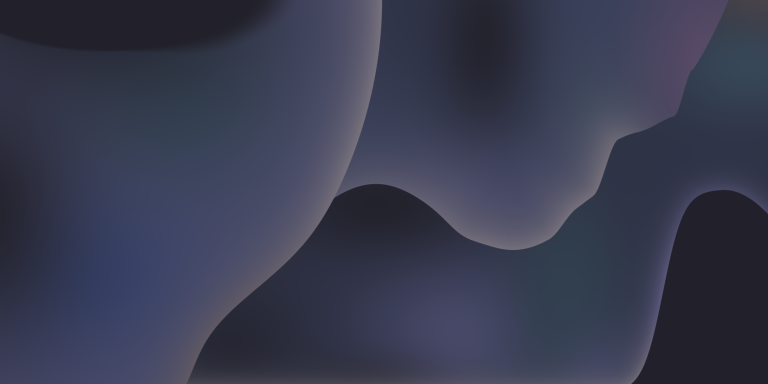
A Shadertoy shader for this background:

```glsl
const vec3 INK    = vec3(0.132, 0.130, 0.168);
const vec3 NAVY   = vec3(0.180, 0.195, 0.270);
const vec3 SLATE  = vec3(0.225, 0.250, 0.350);
const vec3 INDIGO = vec3(0.285, 0.290, 0.415);
const vec3 BLUE   = vec3(0.205, 0.255, 0.415);
const vec3 TEAL   = vec3(0.190, 0.250, 0.305);
const vec3 PLUM   = vec3(0.335, 0.280, 0.395);
const vec3 HAZE   = vec3(0.500, 0.470, 0.500);
const vec3 DUSK   = vec3(0.390, 0.360, 0.385);
const vec3 LILAC  = vec3(0.420, 0.400, 0.560);

const int LEFT_FOLD = 0;
const int MIDDLE_FOLD = 1;
const int RIGHT_HILL = 2;
const int SEGMENTS = 40;
const float SEARCH_REACH = 0.16;
const float LEFT_GLOW = 0.060;
const float MIDDLE_GLOW = 0.065;
const float HILL_GLOW = 0.032;

float bell(float x, float center, float width) {
    float t = (x - center) / width;
    return exp(-t * t);
}

// Each outline is a graph; the left fold is a graph over the vertical axis
float outline(int shape, float t) {
    if (shape == LEFT_FOLD)
        return 0.995 - 0.466 * (1.0 - t) * (1.0 - t) - 0.094 * bell(t, 0.145, 0.165);
    if (shape == RIGHT_HILL) {
        float fall = max(t - 1.88, 0.0);
        return 0.507 - 0.53 / (1.0 + exp((t - 1.727) / 0.027)) - 4.5 * fall * fall;
    }
    float phase = min((t - 0.979) * 8.8, 6.2832);
    float rise = max(t - 1.805, 0.0);
    return 0.435 + 0.086 * cos(phase) - 0.014 * bell(t, 1.2, 0.05)
        + 0.032 * smoothstep(1.43, 1.50, t)
        + 0.106 * smoothstep(1.545, 1.61, t)
        + 0.040 * smoothstep(1.66, 1.77, t)
        + 0.120 * smoothstep(1.755, 1.805, t)
        + rise * (1.5 + 5.0 * rise);
}

float segmentDistance(vec2 p, vec2 a, vec2 b) {
    vec2 ab = b - a;
    return length(p - a - ab * clamp(dot(p - a, ab) / dot(ab, ab), 0.0, 1.0));
}

// Signed distance to an outline, positive above it
float outlineDistance(int shape, vec2 p) {
    float nearest = 10.0;
    float start = p.x - SEARCH_REACH;
    vec2 a = vec2(start, outline(shape, start));
    for (int i = 1; i <= SEGMENTS; i++) {
        float t = start + 2.0 * SEARCH_REACH * float(i) / float(SEGMENTS);
        vec2 b = vec2(t, outline(shape, t));
        nearest = min(nearest, segmentDistance(p, a, b));
        a = b;
    }
    return p.y > outline(shape, p.x) ? nearest : -nearest;
}

// Blends a soft elliptical cloud of colour into the base
vec3 tint(vec3 base, vec2 p, vec2 center, vec2 radius, vec3 color, float amount) {
    vec2 q = (p - center) / radius;
    return mix(base, color, amount * exp(-dot(q, q)));
}

vec3 backdrop(vec2 p, float hillDistance) {
    vec3 c = NAVY;
    c = tint(c, p, vec2(1.20, 0.13), vec2(0.25, 0.20), INDIGO, 0.95);
    c = tint(c, p, vec2(0.98, 0.47), vec2(0.27, 0.13), INK, 0.95);
    c = tint(c, p, vec2(0.60, 0.08), vec2(0.20, 0.20), INK, 0.70);
    c = tint(c, p, vec2(0.95, 0.00), vec2(0.20, 0.08), INK, 0.60);
    c = tint(c, p, vec2(1.48, 0.24), vec2(0.15, 0.28), TEAL, 0.95);
    c = tint(c, p, vec2(1.57, 0.00), vec2(0.13, 0.14), INDIGO, 0.70);
    c = tint(c, p, vec2(1.95, 0.83), vec2(0.22, 0.14), TEAL * 1.13, 0.95);
    c = tint(c, p, vec2(2.00, 1.02), vec2(0.20, 0.10), DUSK * 0.75, 0.90);
    vec3 rim = mix(HAZE, LILAC, smoothstep(0.0, 0.2, p.y));
    float strength = mix(0.75, 0.45, smoothstep(0.25, 0.5, p.y));
    return mix(c, rim, strength * exp(-max(hillDistance, 0.0) / HILL_GLOW));
}

vec3 middleFold(vec2 p, float edgeDistance) {
    vec3 c = SLATE;
    c = tint(c, p, vec2(1.03, 1.00), vec2(0.17, 0.30), NAVY, 0.75);
    c = tint(c, p, vec2(1.26, 0.90), vec2(0.14, 0.30), INK, 0.92);
    c = tint(c, p, vec2(1.22, 0.47), vec2(0.38, 0.16), INDIGO, 0.75);
    c = tint(c, p, vec2(1.56, 0.72), vec2(0.12, 0.16), TEAL * 1.15, 0.40);
    c = tint(c, p, vec2(1.83, 0.85), vec2(0.16, 0.25), PLUM, 0.95);
    float strength = mix(0.42, 0.85, smoothstep(1.0, 1.3, p.x));
    strength *= 1.0 - 0.92 * smoothstep(1.55, 1.76, p.x);
    return mix(c, HAZE, strength * exp(-max(edgeDistance, 0.0) / MIDDLE_GLOW));
}

vec3 leftFold(vec2 p, float edgeDistance) {
    vec3 c = INDIGO;
    c = tint(c, p, vec2(0.45, 0.76), vec2(0.34, 0.28), TEAL, 0.85);
    c = tint(c, p, vec2(0.24, 0.28), vec2(0.28, 0.22), BLUE, 0.85);
    c = tint(c, p, vec2(-0.05, 0.44), vec2(0.25, 0.36), INK, 0.95);
    c = tint(c, p, vec2(0.22, 1.00), vec2(0.45, 0.23), INK, 0.95);
    // Dark oval at the top
    float oval = length((p - vec2(0.28, 1.03)) / vec2(0.40, 0.163));
    c = mix(INK, c, smoothstep(0.97, 1.03 + 0.25 * smoothstep(0.3, 0.6, p.x), oval));
    vec3 rim = mix(DUSK, HAZE, smoothstep(0.15, 0.6, p.y));
    return mix(c, rim, 0.88 * exp(-max(edgeDistance, 0.0) / LEFT_GLOW));
}

void mainImage(out vec4 fragColor, in vec2 fragCoord) {
    vec2 p = fragCoord / iResolution.y;
    p.x *= 2.0 * iResolution.y / iResolution.x;
    float soft = 0.75 / iResolution.y;

    float hill = outlineDistance(RIGHT_HILL, p);
    float middle = outlineDistance(MIDDLE_FOLD, p);
    float left = -outlineDistance(LEFT_FOLD, p.yx);

    // Layers from back to front
    vec3 color = backdrop(p, hill);
    color = mix(INK, color, smoothstep(-soft, soft, hill));
    color = mix(color, middleFold(p, middle), smoothstep(-soft, soft, middle));
    color = mix(color, leftFold(p, left), smoothstep(-soft, soft, left));
    fragColor = vec4(color, 1.0);
}
```
